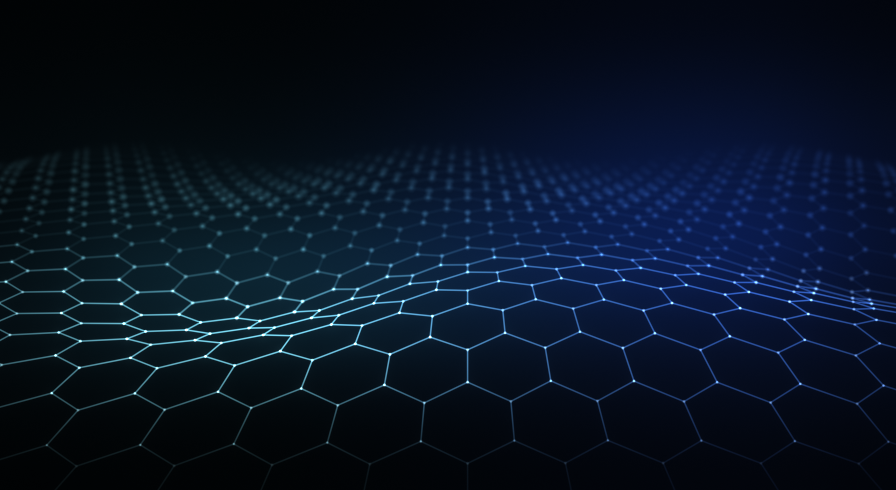
A Shadertoy shader for this background:

```glsl
// A glowing hexagonal wire mesh rolls in waves toward a dark horizon, teal to blue.
// Rows of lattice vertices are projected in perspective, then joined by soft
// segments and dots; distant rows lose focus and melt into the haze.

float blob(vec2 p, vec2 center, vec2 radius) {
    vec2 q = (p - center) / radius;
    return exp(-dot(q, q));
}

float hash(vec2 cell) {
    vec3 q = fract(cell.xyx * vec3(0.1031, 0.1030, 0.0973));
    q += dot(q, q.yzx + 33.33);
    return fract((q.x + q.y) * q.z);
}

// Height of the sheet: two valleys, a ridge, a front slope and distant swells.
float wave(vec2 ground) {
    float h = -0.85 * blob(ground, vec2(-4.0, 8.8), vec2(3.2, 2.0));
    h -= 1.0 * blob(ground, vec2(8.6, 9.8), vec2(3.4, 2.2));
    h += 0.25 * blob(ground, vec2(0.8, 7.6), vec2(3.5, 1.5));
    h -= 0.4 * (1.0 - smoothstep(4.6, 7.0, ground.y));
    h += 0.35 * cos((ground.x + 0.8) * 0.55) * smoothstep(10.5, 16.0, ground.y);
    return h;
}

// Ground point (across, depth) to canvas point.
vec2 project(vec2 ground) {
    return vec2(0.04 + ground.x / ground.y,
                0.905 - (3.9 - wave(ground)) / ground.y);
}

float segmentDistance(vec2 p, vec2 a, vec2 b) {
    vec2 ab = b - a;
    float t = clamp(dot(p - a, ab) / max(dot(ab, ab), 1e-7), 0.0, 1.0);
    return length(p - a - ab * t);
}

float soft(float dist, float radius) {
    return 1.0 - smoothstep(0.0, radius, dist);
}

vec3 backdrop(vec2 p) {
    vec3 color = mix(vec3(0.010, 0.030, 0.042), vec3(0.022, 0.048, 0.115),
                     smoothstep(-0.5, 0.6, p.x));
    color += vec3(0.035, 0.105, 0.135) * blob(p, vec2(-0.36, 0.43), vec2(0.55, 0.19));
    color += vec3(0.016, 0.05, 0.165) * blob(p, vec2(0.48, 0.51), vec2(0.55, 0.18));
    color += vec3(0.004, 0.014, 0.05) * blob(p, vec2(0.45, 0.78), vec2(0.5, 0.3));
    float shade = mix(0.4, 1.0, smoothstep(0.0, 0.32, p.y));
    shade *= 1.0 - 0.2 * smoothstep(0.6, 0.95, abs(p.x));
    return color * shade * (1.0 - 0.5 * smoothstep(0.7, 1.0, p.y));
}

void mainImage(out vec4 fragColor, in vec2 fragCoord) {
    vec2 p = (fragCoord - 0.5 * iResolution.xy) / iResolution.y + vec2(0.0, 0.5);
    float pixel = 1.0 / iResolution.y;
    float lines = 0.0;
    float dots = 0.0;
    float haze = 0.0;

    // Each row holds edges running into depth, with zigzags to the next row.
    for (int row = 0; row < 24; row++) {
        float depth = 3.5 + 0.65 * float(row);
        float shift = 0.5 * float(row % 2);
        float column = round((p.x - 0.04) * (depth + 0.22) - shift);

        float blur = max(depth - 8.0, 0.0);
        float nearFade = smoothstep(3.0, 6.0, depth);
        float focus = nearFade * (1.0 - smoothstep(7.6, 10.2, depth));
        float farFade = 1.0 - smoothstep(10.0, 18.5, depth);
        float lineRadius = 0.0016 + 0.75 * pixel + 0.0007 * blur;
        float dotRadius = 0.0036 + 0.6 * pixel + 0.0016 * min(blur, 5.0);
        float lineGain = 0.75 * focus + 0.07 * nearFade * farFade;
        float dotGain = 0.6 * focus + 0.40 * nearFade * farFade;

        for (int k = -1; k <= 1; k++) {
            float x = column + shift + float(k);
            vec2 front = project(vec2(x, depth - 0.21));
            vec2 back = project(vec2(x, depth + 0.21));
            vec2 left = project(vec2(x - 0.5, depth + 0.44));
            vec2 right = project(vec2(x + 0.5, depth + 0.44));

            float dist = min(segmentDistance(p, front, back),
                             min(segmentDistance(p, back, left),
                                 segmentDistance(p, back, right)));
            lines += lineGain * soft(dist, lineRadius);
            haze += focus * exp(-dist * 110.0);

            float sparkle = 0.75 + 0.5 * hash(vec2(x * 2.0 + 90.0, float(row)));
            dots += dotGain * sparkle * (soft(length(p - front), dotRadius)
                                       + soft(length(p - back), dotRadius));
        }
    }

    // Light is strongest over the left valley and falls off at the lower rim.
    float gain = 0.60 + 0.55 * blob(p, vec2(-0.36, 0.33), vec2(0.42, 0.14));
    gain += 0.25 * blob(p, vec2(0.85, 0.40), vec2(0.3, 0.06));
    gain *= mix(0.22, 1.0, smoothstep(0.0, 0.27, p.y));
    gain *= 1.0 - 0.25 * smoothstep(0.65, 0.95, abs(p.x));

    vec3 tint = mix(vec3(0.48, 0.80, 0.87), vec3(0.27, 0.48, 0.88),
                    smoothstep(-0.4, 0.65, p.x));
    vec3 spark = mix(tint, vec3(0.85, 0.97, 1.0),
                     0.65 * (1.0 - smoothstep(0.40, 0.50, p.y)));
    vec3 color = backdrop(p);
    color += gain * (tint * (min(lines, 1.4) + 0.025 * haze) + spark * min(dots, 1.4));

    // Fine grain keeps the dark gradients free of banding.
    color += (hash(floor(fragCoord)) - 0.5) / 255.0;
    fragColor = vec4(clamp(color, 0.0, 1.0), 1.0);
}
```
